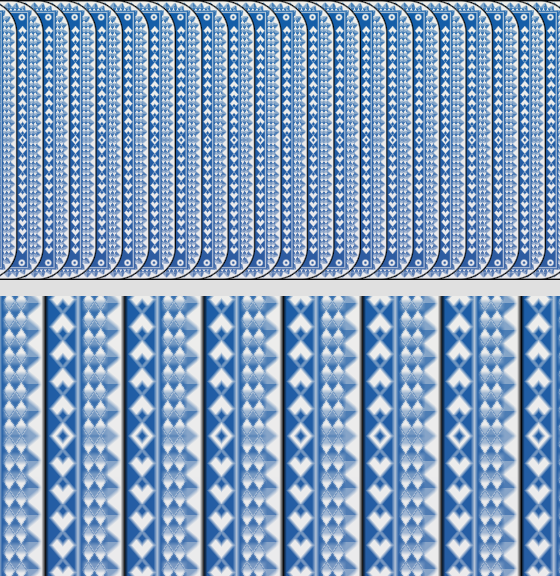
Top, the full canvas; bottom, a detail of the centre.
A Shadertoy shader for this pattern:

```glsl
// A row of overlapping rounded cards with blue and white braided borders.

const float PITCH = 0.0944;   // spacing of the cards, in canvas heights
const float RADIUS = 0.115;   // corner radius of a card

// Soft printed coverage of a shape from its signed distance
float fill(float dist) {
    return clamp(0.5 - dist / max(0.0052, 1.0 / iResolution.y), 0.0, 1.0);
}

// Triangle wave: 0 at cell centres, 0.5 at cell borders
float wave(float x) {
    return abs(fract(x) - 0.5);
}

// Depth inside a card, from distances to its right and nearest horizontal side
float cardDepth(vec2 inset) {
    vec2 q = RADIUS - inset;
    return RADIUS - length(max(q, 0.0)) - min(max(q.x, q.y), 0.0);
}

// Length along the card edge, continuous around the corner
float edgeLength(vec2 inset) {
    vec2 q = RADIUS - inset;
    if (q.y < 0.0) return q.y;
    if (q.x < 0.0) return RADIUS * 1.5708 - q.x;
    return RADIUS * atan(q.y, q.x);
}

// Staggered diamonds, each split into a white and a pale facet
vec3 lattice(vec2 p, vec3 blue, vec3 white) {
    vec2 cell = (p - vec2(0.022, 0.0)) / vec2(0.0145, 0.0214);
    float diamond = fill((wave(cell.x) + wave(cell.y) - 0.5) * 0.017);
    float stagger = step(0.5, wave(cell.x) + wave(cell.y)) * 0.5;
    float pale = fill((fract(cell.y + stagger) - 0.5) * 0.0214);
    vec3 facet = mix(white, mix(blue, white, 0.62), pale);
    vec3 ground = mix(mix(blue, white, 0.42), mix(blue, white, 0.12), pale);
    return mix(ground, facet, diamond);
}

// Band of large triangles with their bases on the rim
vec3 rimTriangles(float along, float depth, vec3 blue, vec3 white) {
    float rise = (depth - 0.005) / 0.019;
    float cell = along / 0.0321;
    float triangle = fill((2.0 * wave(cell) + rise - 1.0) * 0.012);
    float shade = fill((fract(cell) - 0.5) * 0.0321);
    vec3 ground = mix(mix(blue, white, 0.22), mix(blue, white, 0.5), shade);
    return mix(ground, white, triangle);
}

// Linked chevrons pointing away from a central diamond, closed by a ring
float chain(vec2 p) {
    float row = floor(p.y / 0.0325 + 0.5);
    float h = p.y / 0.0325 - row;
    float side = abs(p.x - 0.0742) / 0.0132;
    float link = fill((abs(h) + 0.48 * side - 0.53) * 0.024);
    float notch = row > 0.5 ? -0.25 : 0.0;
    float hole = fill((abs(h - notch) + 0.48 * side - 0.22) * 0.024);
    float links = link * (1.0 - hole) * step(row, 12.0);

    float ringDist = length(p - vec2(0.077, 0.4385));
    float ring = fill(ringDist - 0.0115) * (1.0 - fill(ringDist - 0.0042));
    return max(links, ring);
}

// Printed face of one card
vec3 cardFace(vec2 inset, float height, vec3 blue, vec3 white) {
    float depth = cardDepth(inset);
    vec3 color = lattice(vec2(inset.x, height), blue, white);

    // Border band and pale rim
    vec3 band = rimTriangles(edgeLength(inset), depth, blue, white);
    color = mix(color, band, fill(depth - 0.0225));
    color = mix(color, white, fill(depth - 0.007));

    // Framed inner panel
    float panel = min(inset.x - 0.050, inset.y - 0.036);
    color = mix(color, blue, fill(-panel));
    color = mix(color, white, 0.85 * fill(abs(panel - 0.0062) - 0.0018));
    color = mix(color, white, chain(vec2(inset.x, height)));

    // Outline
    return mix(color, vec3(0.02, 0.025, 0.035), fill(depth - 0.0028));
}

void mainImage(out vec4 fragColor, in vec2 fragCoord) {
    vec2 p = fragCoord / iResolution.y;
    float height = abs(p.y - 0.5);
    float fromSide = 0.498 - height;

    // Each card lies over its right neighbour; find the one on top
    float bend = clamp(RADIUS - fromSide, 0.0, RADIUS);
    float curve = RADIUS - sqrt(RADIUS * RADIUS - bend * bend);
    float index = ceil((p.x + curve - 0.0605) / PITCH);
    vec2 inset = vec2(0.0605 + index * PITCH - p.x, fromSide);

    // Inks shift slightly from top to bottom
    vec3 blue = mix(vec3(0.19, 0.36, 0.63), vec3(0.07, 0.37, 0.66), p.y);
    vec3 white = mix(vec3(0.91, 0.91, 0.93), vec3(0.94, 0.94, 0.92), p.y);
    vec3 color = cardFace(inset, height, blue, white);

    // Soft outer side of the outline of the card above
    float gap = -cardDepth(inset - vec2(PITCH, 0.0));
    color *= mix(0.35, 1.0, smoothstep(0.0, 0.004, gap));

    fragColor = vec4(color, 1.0);
}
```
